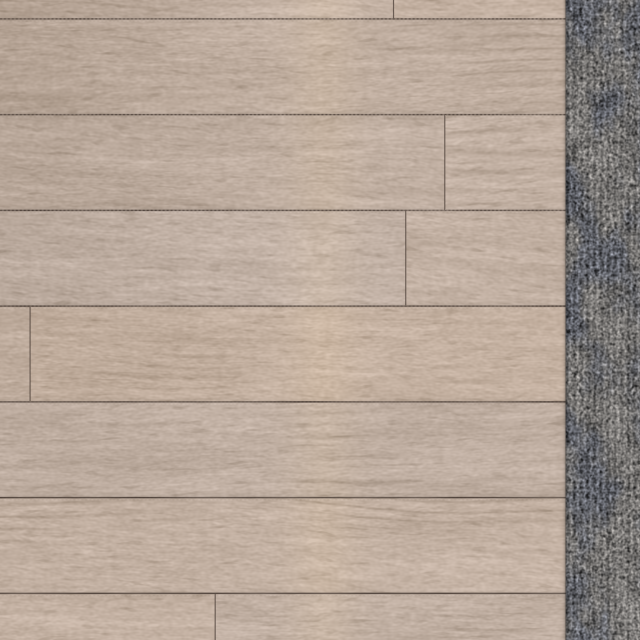
Write a Shadertoy shader that draws this texture.

```glsl
// Pale wooden floor planks with staggered end seams, beside a worn grey ribbed rug.

#define ROW_PITCH 0.1496
#define FIRST_JOINT 0.0729
#define PLANK_LENGTH 1.7292
#define JOINT_WIDTH 0.0022
#define BEAD_PITCH 0.0062
#define RUG_EDGE 0.884
#define RIB_PITCH 0.0105
#define GLOW_X 0.505
#define GRAIN 1.15
#define WOOD_LIGHT vec3(0.785, 0.715, 0.662)
#define WOOD_DARK vec3(0.665, 0.595, 0.535)
#define JOINT_COLOR vec3(0.31, 0.26, 0.23)

const float TAU = 6.28318;

vec2 hash2(vec2 p) {
    vec3 q = fract(p.xyx * vec3(0.1031, 0.1030, 0.0973));
    q += dot(q, q.yzx + 33.33);
    return fract((q.xx + q.yz) * q.zy);
}

// Gradient noise, roughly -0.7 to 0.7
float noise(vec2 p) {
    vec2 i = floor(p), f = p - i;
    vec2 u = f * f * f * (f * (f * 6.0 - 15.0) + 10.0);
    vec2 e = vec2(0.0, 1.0);
    float a = dot(hash2(i) * 2.0 - 1.0, f);
    float b = dot(hash2(i + e.yx) * 2.0 - 1.0, f - e.yx);
    float c = dot(hash2(i + e.xy) * 2.0 - 1.0, f - e.xy);
    float d = dot(hash2(i + e.yy) * 2.0 - 1.0, f - e.yy);
    return mix(mix(a, b, u.x), mix(c, d, u.x), u.y);
}

float fbm(vec2 p) {
    float sum = 0.0, amp = 1.0;
    for (int i = 0; i < 4; i++) {
        sum += amp * noise(p);
        p = p * 2.03 + 17.3;
        amp *= 0.55;
    }
    return sum;
}

// Coverage of a line of the given width at distance d from its centre
float line(float d, float width, float px) {
    return 1.0 - smoothstep(-0.7 * px, 0.7 * px, abs(d) - 0.5 * width);
}

// End seam position of a row: a cubic stagger wrapped to the plank length
float seamOffset(float row) {
    float t = row - 3.0;
    return mod(0.634 + t * (0.12257 + t * (0.20143 * t - 0.263)), PLANK_LENGTH);
}

// Darkness of the wood figure inside one plank
float woodGrain(vec2 p, vec2 id) {
    vec2 seed = hash2(id + 40.0);
    vec2 q = p + seed * 37.0;
    q.y += (seed.x - 0.5) * 0.09 * p.x + 0.018 * noise(q * vec2(3.0, 7.0));
    float bands = fbm(q * vec2(2.5, 32.0));
    float streaks = noise(q * vec2(14.0, 120.0));
    float fibres = noise(q * vec2(60.0, 240.0));
    float pores = noise(q * vec2(130.0, 250.0) + 21.0);
    float rings = 0.5 + 0.5 * cos(TAU * (q.y * 42.0 + 2.5 * noise(q * vec2(2.0, 9.0))));
    float ringMask = smoothstep(0.0, 0.35, noise(q * vec2(3.0, 11.0) + 9.0));
    float flecks = smoothstep(0.12, 0.45, noise(q * vec2(30.0, 150.0) + 5.0));
    return 0.32 * bands + 0.38 * streaks + 0.40 * fibres + 0.36 * pores
         + 0.45 * pow(rings, 6.0) * ringMask + 0.34 * flecks;
}

vec3 floorColor(vec2 uv, float px) {
    float rowPos = (uv.y - FIRST_JOINT) / ROW_PITCH;
    float row = floor(rowPos);
    float along = (uv.x - seamOffset(row)) / PLANK_LENGTH;
    vec2 id = vec2(floor(along), row) + 20.0;
    vec2 tint = hash2(id);

    // Plank tone, figure and warm or cool shift
    float dark = 0.2 + 0.14 * (tint.x - 0.5) + GRAIN * woodGrain(uv, id);
    dark += 0.34 * (1.0 - smoothstep(0.0, 0.45, uv.x)) * smoothstep(-0.3, 1.0, uv.y);
    vec3 col = mix(WOOD_LIGHT, WOOD_DARK, clamp(dark, -0.3, 1.9));
    col += (tint.y - 0.5) * vec3(0.012, 0.0, -0.016);

    // Soft vertical sheen
    float glow = exp(-pow((uv.x - GLOW_X) / 0.05, 2.0));
    col += glow * vec3(0.024, 0.019, 0.005);

    // Long joints, more beaded and fainter towards the top, and plain end seams
    float jointDist = (rowPos - floor(rowPos + 0.5)) * ROW_PITCH;
    float seamDist = (along - floor(along + 0.5)) * PLANK_LENGTH;
    float bead = 0.5 + 0.5 * sin(TAU * uv.x / BEAD_PITCH);
    float wear = 0.85 + 0.45 * noise(vec2(uv.x * 11.0, floor(rowPos + 0.5) * 5.3));
    wear *= mix(1.0, 0.5 + 0.45 * bead, smoothstep(0.1, 0.9, uv.y));
    float joint = line(jointDist, JOINT_WIDTH, px) * wear;
    float seam = line(seamDist, JOINT_WIDTH * 0.8, px) * 0.8;
    col *= 1.0 - 0.08 * exp(-abs(jointDist) / 0.003);
    col += 0.03 * bead * line(jointDist + 0.0035, 0.002, px);
    return mix(col, JOINT_COLOR, clamp(max(joint, seam), 0.0, 1.0));
}

vec3 rugColor(vec2 uv) {
    float patches = fbm(uv * vec2(13.0, 8.0) + 3.7);
    float blotch = fbm(uv * 34.0 + 11.0);
    float pile = noise(uv * vec2(200.0, 150.0)) + noise(uv * 250.0 + 8.0);
    float wobble = 0.25 * noise(uv * vec2(40.0, 60.0));
    float rib = cos(TAU * (uv.x / RIB_PITCH + wobble));
    float stitch = noise(vec2(floor(uv.x / RIB_PITCH + wobble) * 7.1, uv.y * 150.0));
    float tone = 0.43 + 0.13 * patches + 0.15 * blotch + 0.27 * pile + 0.05 * rib + 0.15 * stitch;
    tone -= 0.2 * smoothstep(0.25, 0.6, blotch);
    vec3 dye = mix(vec3(1.02, 1.0, 0.98), vec3(0.97, 0.99, 1.06), smoothstep(-0.15, 0.4, -patches));
    return clamp(tone, 0.12, 0.82) * dye;
}

void mainImage(out vec4 fragColor, in vec2 fragCoord) {
    vec2 uv = fragCoord / iResolution.xy;
    float px = 1.0 / iResolution.y;
    float edge = uv.x - RUG_EDGE;
    vec3 col = mix(floorColor(uv, px), rugColor(uv), smoothstep(-px, px, edge));
    col *= 1.0 - 0.4 * exp(-abs(edge) / 0.002); // contact shadow at the rug edge
    fragColor = vec4(clamp(col, 0.0, 1.0), 1.0);
}
```
